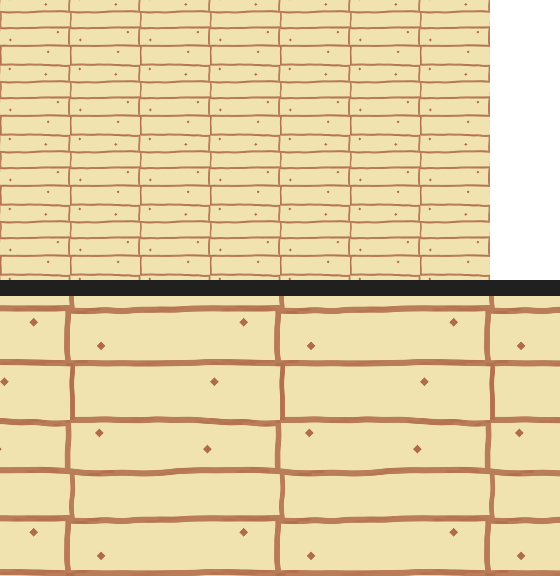
Top: the whole. Bottom: its middle third, enlarged.
Give the GLSL for this pattern, as a WebGL 2 fragment shader.

```glsl
#version 300 es
precision highp float;

uniform vec2 u_resolution;
out vec4 fragColor;

const float TAU = 6.2831853;
const float UNIT = 96.0; // subdivisions of one tile side

float hash(float n) {
    return fract(sin(n * 127.1) * 43758.5453);
}

// Periodic one-dimensional noise, so that the tile joins up
float wobble(float x, float period, float seed) {
    float i = floor(x);
    float a = hash(mod(i, period) + seed);
    float b = hash(mod(i + 1.0, period) + seed);
    return mix(a, b, smoothstep(0.0, 1.0, fract(x))) - 0.5;
}

// Heights of the four uneven board seams, measured down the tile
vec4 seamHeights(float u) {
    vec4 seams = vec4(
        16.4 + 0.8 * sin(TAU * u) + 0.25 * sin(3.0 * TAU * u),
        38.8 - 1.2 * smoothstep(0.1, 0.8, u),
        62.6 + 0.25 * sin(TAU * u),
        88.6 + 1.5 * smoothstep(0.5, 0.95, u));
    for (int i = 0; i < 4; i++) {
        seams[i] += 0.5 * wobble(u * 12.0, 12.0, float(i) * 17.0);
    }
    return seams;
}

// Shortest offset between points on the repeating tile
vec2 wrapOffset(vec2 d) {
    return d - UNIT * round(d / UNIT);
}

float coverage(float d, float pixel) {
    return smoothstep(0.5 * pixel, -0.5 * pixel, d);
}

void main() {
    vec2 uv = gl_FragCoord.xy / u_resolution;
    vec2 grid = vec2(uv.x, 1.0 - uv.y) * vec2(8.0, 4.0);
    vec2 tile = fract(grid) * UNIT;
    float pixel = UNIT * max(8.0 / u_resolution.x, 4.0 / u_resolution.y);

    // Horizontal seams
    vec4 seams = seamHeights(tile.x / UNIT);
    vec4 gaps = abs(tile.y - seams);
    float seamDist = min(min(gaps.x, gaps.y), min(gaps.z, gaps.w)) - 1.4;

    // Board ends alternate either side of the tile edge
    float row = dot(step(seams, vec4(tile.y)), vec4(1.0));
    bool shifted = mod(row, 2.0) > 0.5;
    float endX = (shifted ? 1.0 : 95.0) + 0.8 * wobble(tile.y / 8.0, 12.0, 71.0);
    float endDist = abs(wrapOffset(vec2(tile.x - endX, 0.0)).x) - (shifted ? 1.1 : 1.3);
    float lineDist = min(seamDist, endDist);

    // Diamond nail heads
    vec2 nails[5] = vec2[](vec2(62.8, 6.0), vec2(79.4, 44.0), vec2(14.2, 54.8),
                           vec2(66.0, 71.2), vec2(13.4, 94.6));
    float nailDist = UNIT;
    for (int i = 0; i < 5; i++) {
        vec2 d = abs(wrapOffset(tile - nails[i]));
        nailDist = min(nailDist, (d.x + d.y - 2.0) * 0.7071);
    }

    vec3 cream = vec3(0.94, 0.89, 0.69);
    vec3 brown = vec3(0.73, 0.49, 0.35);
    vec3 darkBrown = vec3(0.69, 0.42, 0.29);

    // Seams carry slightly darker patches
    float patchAmount = smoothstep(0.1, 0.3, wobble(tile.x / 6.0, 16.0, 31.0 + row));
    vec3 lineColor = mix(brown, darkBrown, 0.7 * patchAmount);

    vec3 color = mix(cream, darkBrown, coverage(nailDist, pixel));
    color = mix(color, lineColor, coverage(lineDist, pixel));

    // The last column is left blank
    float blank = 1.0 - coverage((grid.x - 7.0) * UNIT, pixel);
    fragColor = vec4(mix(color, vec3(1.0), blank), 1.0);
}
```
